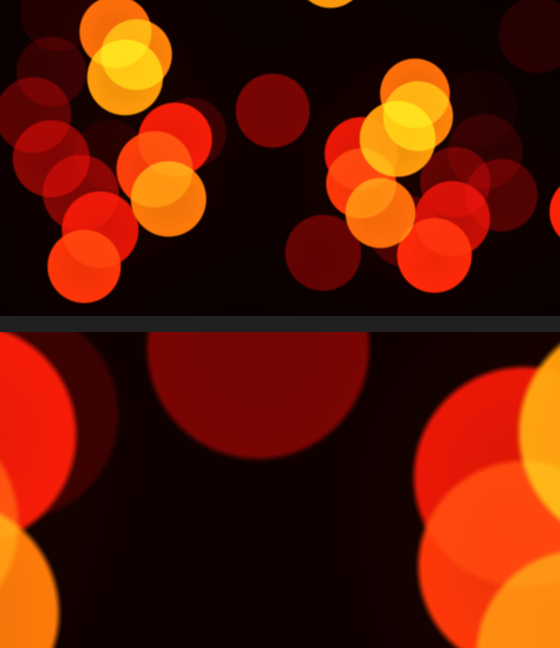
Top, the full canvas; bottom, a detail of the centre.
Write a Shadertoy shader that draws this background.

```glsl
#define BASE vec3(0.03, 0.002, 0.0)
#define RADIUS 0.116
#define EDGE 0.005
#define GLOW 0.014
#define LEFT_CENTRE vec2(0.19, 0.55)
#define RIGHT_CENTRE vec2(0.765, 0.47)
#define LEFT_SPREAD vec2(0.20, 0.29)
#define RIGHT_SPREAD vec2(-0.20, 0.17)
#define TILT 0.3
#define QUARTER_TURN 1.5708

// Black through deep red and orange to amber
vec3 heatColour(float heat) {
    float h = max(heat, 0.0);
    return vec3(0.98 * smoothstep(0.0, 0.6, h), 0.7 * h * h * h, 0.045 * h);
}

vec3 screenBlend(vec3 a, vec3 b) {
    return 1.0 - (1.0 - a) * (1.0 - b);
}

// One defocused light: flat disc, slightly brighter rim, faint red halo
vec3 addLight(vec3 colour, vec2 p, vec2 centre, float heat) {
    float radius = RADIUS + 0.006 * sin(centre.x * 17.0 + centre.y * 11.0);
    float dist = length(p - centre);
    float mask = 1.0 - smoothstep(radius - EDGE, radius + EDGE, dist);
    float rim = mix(0.95, 1.0, smoothstep(0.3 * radius, radius, dist));
    vec3 light = heatColour(heat);
    vec3 halo = GLOW * light.r * vec3(1.0, 0.1, 0.0)
              * exp(-8.0 * max(dist - radius, 0.0));
    return screenBlend(colour, light * mask * rim + halo);
}

void mainImage(out vec4 fragColor, in vec2 fragCoord) {
    vec2 p = fragCoord / iResolution.y;
    vec2 scale = vec2(iResolution.x / iResolution.y, 1.0);
    vec3 colour = BASE;

    // Dim lights scattered by the golden ratio
    for (int i = 0; i < 7; i++) {
        float n = float(i);
        vec2 centre = fract(vec2(0.487, 0.65) + n * vec2(0.618, 0.31)) * scale;
        colour = addLight(colour, p, centre, 0.28 - 0.17 * abs(sin(1.3 * n)));
    }

    // Bright lights cut off by the border
    for (int i = 0; i < 2; i++) {
        float n = float(i);
        vec2 centre = mix(vec2(0.59, 1.085), vec2(1.045, 0.33), n) * scale;
        colour = addLight(colour, p, centre, 0.95 - 0.38 * n);
    }

    // Two mirrored rings of overlapping stacks, hottest at the top
    for (int s = 0; s < 2; s++) {
        float side = float(s);
        vec2 ringCentre = mix(LEFT_CENTRE, RIGHT_CENTRE, side) * scale;
        vec2 spread = mix(LEFT_SPREAD, RIGHT_SPREAD, side);
        for (int j = 0; j < 4; j++) {
            float stack = float(j);
            float angle = TILT + stack * QUARTER_TURN;
            vec2 stackCentre = ringCentre + spread * vec2(sin(angle), cos(angle));
            float stackHeat = 0.95 - 0.072 * stack * stack - 0.03 * side * stack;
            float cooling = 0.05 + 0.15 * sin(stack);
            for (int k = 0; k < 3; k++) {
                float layer = float(k);
                vec2 offset = vec2(0.04 * sin(3.0 * stack + 5.0 * side + 2.0 * layer),
                                   (layer - 1.0) * (0.072 + 0.022 * stack));
                colour = addLight(colour, p, stackCentre + offset,
                                  stackHeat - cooling * layer);
            }
        }
    }

    fragColor = vec4(colour, 1.0);
}
```
